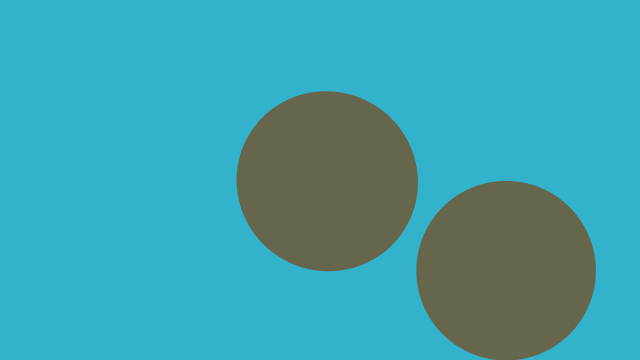
This background is drawn by a WebGL 2 fragment shader. Its source:

```glsl
#version 300 es
precision highp float;
// Two flat olive discs on a plain cyan ground.
// Each disc is an approximate ellipse distance, smoothed over one pixel.
// Lengths are in canvas heights, with the origin at the lower left.

uniform vec2 u_resolution;
out vec4 outColor;

const vec3 GROUND_COLOR = vec3(0.2, 0.7, 0.8);
const vec3 DISC_COLOR = vec3(0.4, 0.4, 0.3);

const vec2 UPPER_CENTER = vec2(0.9090, 0.4965);
const vec2 UPPER_RADII = vec2(0.2529, 0.2490);
const float UPPER_TILT = -0.54;

const vec2 LOWER_CENTER = vec2(1.4058, 0.2481);
const vec2 LOWER_RADII = vec2(0.2494);
const float LOWER_TILT = 0.0;

// First-order signed distance to a tilted ellipse, negative inside.
float ellipseDistance(vec2 point, vec2 center, vec2 radii, float tilt) {
    float c = cos(tilt);
    float s = sin(tilt);
    vec2 offset = point - center;
    vec2 local = vec2(c * offset.x + s * offset.y, c * offset.y - s * offset.x);
    float scaled = length(local / radii);
    float slope = length(local / (radii * radii));
    return scaled * (scaled - 1.0) / max(slope, 1e-4);
}

void main() {
    float pixel = 1.0 / u_resolution.y;
    vec2 point = gl_FragCoord.xy * pixel;

    // Union of both discs
    float upper = ellipseDistance(point, UPPER_CENTER, UPPER_RADII, UPPER_TILT);
    float lower = ellipseDistance(point, LOWER_CENTER, LOWER_RADII, LOWER_TILT);
    float discs = min(upper, lower);

    // Antialiased fill
    float coverage = clamp(0.5 - discs / pixel, 0.0, 1.0);
    outColor = vec4(mix(GROUND_COLOR, DISC_COLOR, coverage), 1.0);
}
```
